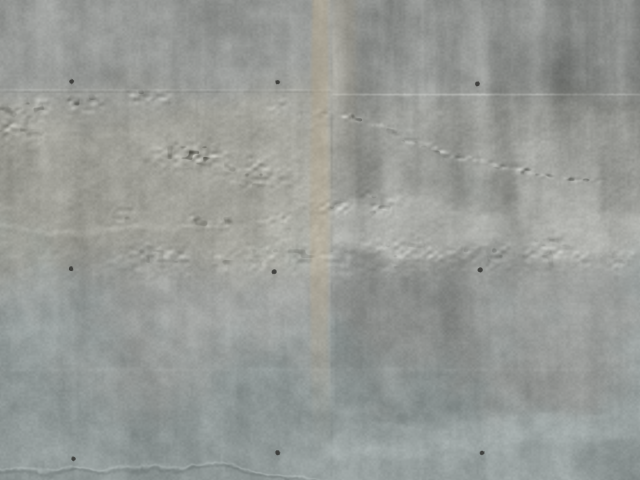
A WebGL 1 fragment shader for this texture:

```glsl
precision highp float;
// Weathered concrete wall: stained seam, rain streaks, pour lines, rough pits and tie holes.
uniform vec2 u_resolution;

#define BASE vec3(0.592, 0.602, 0.593)
#define COOL vec3(-0.014, 0.010, 0.016)
#define WARM vec3(0.013, 0.003, -0.018)
#define OCHRE vec3(0.645, 0.615, 0.545)
#define SEAM_X 0.668
#define CLOUD 0.17
#define STREAK 0.20
#define GRAIN 0.035
#define RELIEF 0.27

float hash(vec2 p) {
  return fract(sin(dot(p, vec2(127.1, 311.7))) * 43758.5453);
}

float noise(vec2 p) {
  vec2 i = floor(p), f = fract(p);
  f = f * f * (3.0 - 2.0 * f);
  return mix(mix(hash(i), hash(i + vec2(1, 0)), f.x),
             mix(hash(i + vec2(0, 1)), hash(i + vec2(1, 1)), f.x), f.y);
}

// Layered noise, centred on zero
float fbm(vec2 p) {
  float sum = 0.0, amp = 0.5;
  for (int i = 0; i < 5; i++) {
    sum += amp * (noise(p) - 0.5);
    p = mat2(1.6, 1.2, -1.2, 1.6) * p + 7.3;
    amp *= 0.5;
  }
  return sum;
}

// Streaky noise that keeps its vertical direction
float streaks(vec2 p) {
  float sum = 0.0, amp = 0.5;
  for (int i = 0; i < 4; i++) {
    sum += amp * (noise(p) - 0.5);
    p = p * vec2(2.1, 1.8) + 11.7;
    amp *= 0.55;
  }
  return sum;
}

float bell(float d, float width) { return exp(-d * d / (width * width)); }
float blob(vec2 d, vec2 size) { d /= size; return exp(-dot(d, d)); }
float band(float x, float a, float b, float soft) {
  return smoothstep(a - soft, a + soft, x) * (1.0 - smoothstep(b - soft, b + soft, x));
}

// Where the surface is broken and stony
float roughness(vec2 p, vec2 q) {
  float left = 1.0 - smoothstep(0.55, 0.66, p.x);
  float m = 0.75 * bell(q.y - 0.785, 0.017) * left;
  m += 0.9 * blob(q - vec2(0.04, 0.73), vec2(0.05, 0.025));
  m += 1.1 * blob(q - vec2(0.42, 0.665), vec2(0.09, 0.024));
  m += 0.6 * blob(q - vec2(0.54, 0.64), vec2(0.08, 0.04));
  m += 0.6 * bell(q.y - 0.545, 0.018) * band(p.x, 0.25, 0.65, 0.06);
  m += 1.2 * blob(q - vec2(0.75, 0.575), vec2(0.07, 0.015));
  m += 0.8 * bell(q.y - 0.765 + 0.25 * (p.x - 0.64), 0.007) * band(p.x, 0.65, 1.28, 0.04);
  m += 0.45 * bell(q.y - 0.465, 0.032) * band(p.x, 0.25, 1.3, 0.08);
  m *= smoothstep(0.25, 0.65, noise(p * 24.0));
  return m + 0.10 * band(p.y, 0.42, 0.8, 0.04);
}

void main() {
  vec2 p = gl_FragCoord.xy / u_resolution.y;
  vec2 q = p + 0.07 * vec2(fbm(p * 9.0), fbm(p * 9.0 + 31.0));
  float right = smoothstep(SEAM_X + 0.015, SEAM_X + 0.035, p.x);
  float upper = smoothstep(0.48, 0.62, p.y);

  // Clouds, rain streaks and fine grain
  float streak = streaks(vec2(p.x * 17.0 + 0.2 * q.y, p.y * 2.2));
  float tone = CLOUD * fbm(p * vec2(4.5, 6.0) + 3.0);
  tone += STREAK * streak * mix(0.5, 0.75 + 0.4 * right, upper);
  tone += 0.10 * fbm(p * 32.0);
  tone += GRAIN * (noise(p * 210.0) - 0.5);

  // Broad pours and damp patches with ragged edges
  float ragged = p.y + 0.16 * fbm(p * vec2(7.0, 12.0) + 5.0);
  tone += right * 0.045 * band(ragged, 0.475, 0.56, 0.012);
  tone -= right * 0.040 * band(ragged, 0.16, 0.475, 0.018) * (1.0 - 0.65 * smoothstep(0.9, 1.25, p.x));
  tone += right * 0.035 * band(ragged, 0.055, 0.135, 0.012);
  tone -= 0.050 * band(p.x + 0.1 * streak, 0.93, 1.07, 0.025) * band(ragged, 0.57, 0.74, 0.05);
  tone -= 0.022 * right * upper;
  tone += 0.018 * (1.0 - right) * band(ragged, 0.04, 0.78, 0.06);

  // Formwork lines
  float wear = 0.4 + 0.6 * noise(p * vec2(18.0, 4.0));
  tone += 0.12 * wear * right * bell(p.y - 0.803, 0.0026);
  tone += 0.045 * wear * (1.0 - right) * (bell(p.y - 0.813, 0.002) - bell(p.y - 0.808, 0.002));
  tone += 0.06 * wear * bell(q.y - 0.524, 0.006) * (1.0 - smoothstep(0.15, 0.6, p.x));
  tone += 0.022 * wear * bell(p.y - 0.23, 0.004);
  float foot = q.y - 0.018 - 0.012 * sin(p.x * 6.0);
  tone += 0.06 * (bell(foot, 0.003) - bell(foot + 0.006, 0.004)) * (1.0 - right);

  // Stony relief lit from above, with dark pits
  float rough = roughness(p, q);
  vec2 g = p * vec2(85.0, 110.0);
  tone += RELIEF * rough * (noise(g) - noise(g + vec2(-0.3, 0.6)));
  tone -= 0.25 * max(rough - 0.2, 0.0) * smoothstep(0.68, 0.9, noise(g * 0.8 + 40.0));
  tone += 0.03 * min(rough, 1.0);

  // Colour drift and the stained seam
  vec3 color = BASE + tone;
  color += COOL * (1.0 - smoothstep(0.1, 0.5, p.y + fbm(p * 5.0)));
  color += WARM * band(ragged, 0.45, 0.8, 0.08) * (1.0 - 0.6 * right);
  float sx = p.x + 0.02 * streak;
  float stain = band(sx, SEAM_X - 0.019, SEAM_X + 0.020, 0.007) * smoothstep(0.02, 0.5, p.y);
  stain += 0.5 * band(sx, SEAM_X + 0.026, SEAM_X + 0.07, 0.012) * smoothstep(0.5, 1.0, p.y);
  color = mix(color, OCHRE + 0.7 * tone, 0.75 * min(stain, 1.0));
  color -= 0.05 * bell(p.x - SEAM_X - 0.023, 0.003) * noise(vec2(3.0, p.y * 20.0));

  // Tie holes on a loose grid
  for (int i = 0; i < 9; i++) {
    vec2 cell = vec2(mod(float(i), 3.0), floor(float(i) / 3.0));
    vec2 d = p - vec2(0.143, 0.052) - cell * vec2(0.43, 0.39);
    d += 0.02 * (vec2(hash(cell), hash(cell + 5.0)) - 0.5);
    float hole = 1.0 - smoothstep(0.003, 0.0065, length(d) + 0.004 * fbm(p * 150.0));
    color = mix(color, vec3(0.22, 0.22, 0.21), 0.85 * hole);
    color -= 0.03 * blob(d + vec2(0.0, 0.008), vec2(0.008, 0.016));
  }
  gl_FragColor = vec4(clamp(color, 0.0, 1.0), 1.0);
}
```
